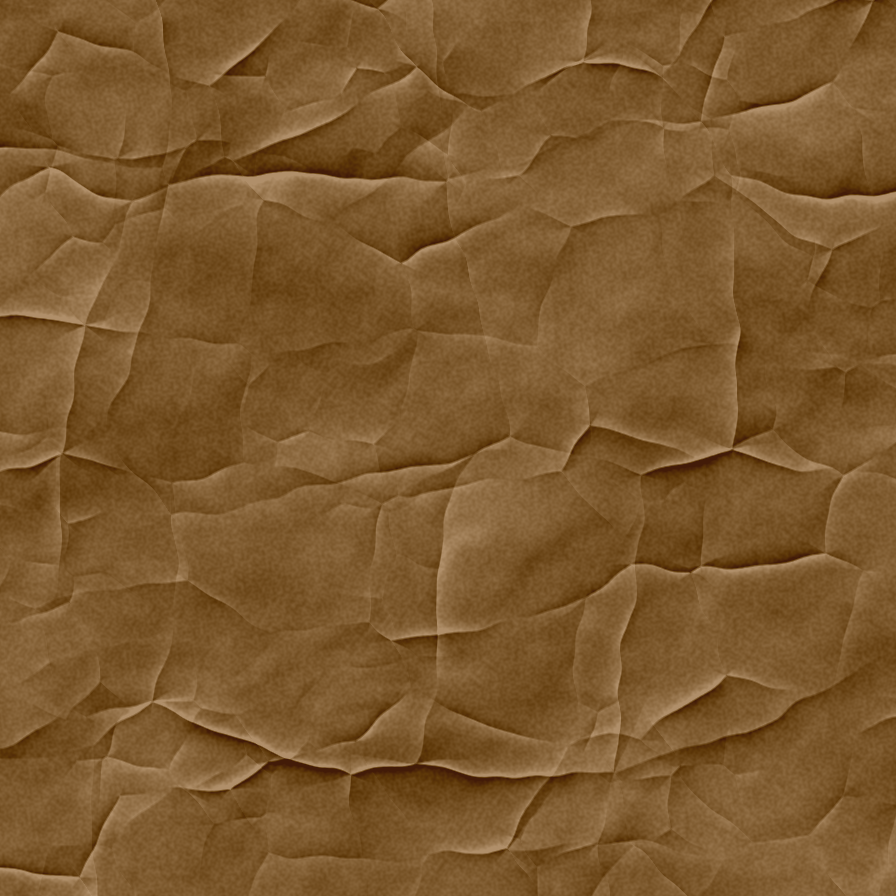
Write a Shadertoy shader that draws this texture.

```glsl
// Crumpled brown kraft paper: a height field of soft swells and creases that
// follow warped cell borders, lit from the upper left by its slope, then
// tinted in browns with pale worn crests and a fine fibre grain.

vec2 hash2(vec2 p) {
    vec2 k = vec2(dot(p, vec2(127.1, 311.7)), dot(p, vec2(269.5, 183.3)));
    return fract(sin(k) * 43758.55);
}

vec2 gradientAt(vec2 cell) {
    float angle = 6.2832 * hash2(cell).x;
    return vec2(cos(angle), sin(angle));
}

float gradientNoise(vec2 p) {
    vec2 i = floor(p), f = p - i;
    vec2 u = f * f * f * (f * (f * 6.0 - 15.0) + 10.0);
    vec2 x = vec2(1, 0), y = vec2(0, 1);
    float a = dot(gradientAt(i), f);
    float b = dot(gradientAt(i + x), f - x);
    float c = dot(gradientAt(i + y), f - y);
    float d = dot(gradientAt(i + 1.0), f - 1.0);
    return mix(mix(a, b, u.x), mix(c, d, u.x), u.y);
}

// Gap between the two nearest cell points: zero along the cell borders
float borderGap(vec2 p) {
    vec2 cell = floor(p);
    float nearest = 9.0, second = 9.0;
    for (int y = -1; y <= 1; y++)
    for (int x = -1; x <= 1; x++) {
        vec2 c = cell + vec2(x, y);
        float d = length(c + 0.1 + 0.8 * hash2(c) - p);
        second = min(second, max(nearest, d));
        nearest = min(nearest, d);
    }
    return second - nearest;
}

// Creases of one size: x is height, y is wear along the crest.
// The signed strength turns ridges into valleys and lets them fade out.
vec2 creases(vec2 p, float count, float seed) {
    float gap = borderGap(p * count + seed) / count;
    float strength = clamp(2.4 * gradientNoise(p * count * 0.9 + seed * 3.7), -1.0, 1.0);
    float flank = 0.0085 / count * exp(-gap * count * 4.5);
    float edge = 0.0017 * exp(-gap / 0.012);
    return vec2(strength * (flank + edge), abs(strength) * exp(-gap / 0.006));
}

vec2 relief(vec2 p) {
    // Bend the creases broadly, then make them ragged
    vec2 q = p + 0.035 * vec2(gradientNoise(p * 5.0), gradientNoise(p * 5.0 + 31.0));
    q += 0.008 * vec2(gradientNoise(p * 23.0 + 7.0), gradientNoise(p * 23.0 + 57.0));

    vec2 folds = creases(q, 3.6, 4.3);
    folds += 0.75 * creases(q * vec2(0.85, 1.1), 6.5, 17.6);
    folds += 0.4 * creases(q, 13.0, 40.2) * smoothstep(-0.1, 0.35, gradientNoise(p * 4.0 + 11.0));

    float swell = 0.009 * gradientNoise(q * 3.2 + 2.0)
                + 0.0032 * gradientNoise(q * 8.0 + 19.0)
                + 0.0005 * gradientNoise(q * 26.0 + 5.0);
    return folds + vec2(swell, 0.0);
}

void mainImage(out vec4 fragColor, in vec2 fragCoord) {
    vec2 p = fragCoord / iResolution.y;

    // Slope towards the light
    vec2 stepToLight = 0.0014 * vec2(-0.42, 0.91);
    vec2 ahead = relief(p + stepToLight), behind = relief(p - stepToLight);
    float slope = (behind.x - ahead.x) / 0.0028;
    float wear = 0.5 * (ahead.y + behind.y);

    // Paper fibre: rotated layers of grain and a faint mottle
    vec2 r = mat2(0.8, 0.6, -0.6, 0.8) * p;
    float grain = 0.055 * gradientNoise(r * 247.0)
                + 0.035 * gradientNoise(p * 131.0 + 9.0)
                + 0.022 * gradientNoise(r * 43.0 + 3.0);

    float shade = 1.1 * slope + 0.045 * wear + grain - 0.013;
    shade = clamp(shade, -0.24, 0.19);
    vec3 kraft = vec3(0.50, 0.36, 0.19);
    vec3 color = kraft + shade * vec3(1.0, 1.06, 1.18);
    fragColor = vec4(max(color, vec3(0.22, 0.10, 0.03)), 1.0);
}
```
